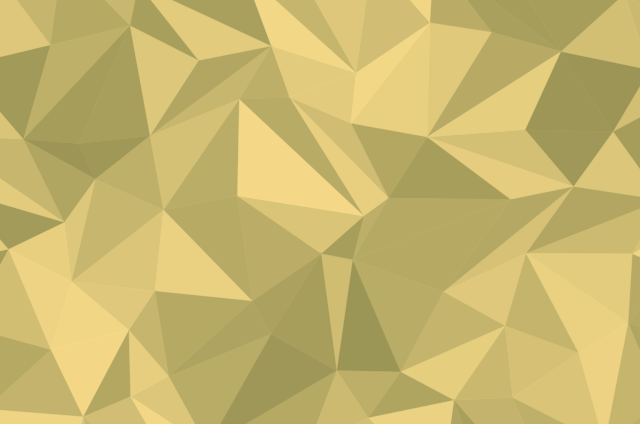
Reproduce this background procedurally as a Shadertoy shader.

```glsl
const float ROWS = 5.6;      // mesh cells per canvas height
const float JITTER = 0.76;   // vertex scatter, in cells
const float SOFTNESS = 0.002; // edge half-width, in canvas heights
const vec3 OLIVE = vec3(0.61, 0.585, 0.335);
const vec3 SAND = vec3(0.96, 0.85, 0.53);

float hash(vec2 p) {
    return fract(sin(dot(p, vec2(127.1, 311.7))) * 43758.5453);
}

float cross2(vec2 a, vec2 b) {
    return a.x * b.y - a.y * b.x;
}

float area(vec2 a, vec2 b, vec2 c) {
    return 0.5 * cross2(b - a, c - a);
}

// Signed distance to the line ab, positive on its left
float edgeDistance(vec2 p, vec2 a, vec2 b) {
    return cross2(b - a, p - a) / length(b - a);
}

// Staggered grid point with random displacement
vec2 meshVertex(vec2 id, float jitter) {
    vec2 offset = vec2(hash(id + 3.7), hash(id + 51.3)) - 0.5;
    return id + vec2(0.5 * mod(id.y, 2.0), 0.0) + jitter * offset;
}

float triangleCoverage(vec2 p, vec2 a, vec2 b, vec2 c, float soft) {
    float d = min(edgeDistance(p, a, b), min(edgeDistance(p, b, c), edgeDistance(p, c, a)));
    return smoothstep(-soft, soft, d);
}

// Random facet tone with gentle clustering of light and dark
vec3 facetColor(vec2 center, float random) {
    float broad = 0.5 + 0.5 * sin(center.x * 0.9 + 2.0 * sin(center.y * 0.7 + 0.5));
    float tone = smoothstep(0.02, 0.98, mix(random, broad, 0.3));
    return mix(OLIVE, SAND, pow(tone, 0.85));
}

// Adds one facet: weighted colour in rgb, total weight in a
void addFacet(inout vec4 sum, inout float strongest, vec2 p,
              vec2 a, vec2 b, vec2 c, float random, float soft) {
    float cover = triangleCoverage(p, a, b, c, soft);
    sum += cover * vec4(facetColor((a + b + c) / 3.0, random), 1.0);
    strongest = max(strongest, cover);
}

void mainImage(out vec4 fragColor, in vec2 fragCoord) {
    vec2 p = fragCoord / iResolution.y * ROWS + vec2(20.0, 10.0);
    float soft = ROWS * max(SOFTNESS, 0.6 / iResolution.y);
    vec2 cell = floor(p);
    vec4 sum = vec4(mix(OLIVE, SAND, 0.5), 1.0) * 1e-4;
    float strongest = 0.0;

    for (int j = -1; j <= 1; j++) {
        for (int i = -1; i <= 1; i++) {
            vec2 id = cell + vec2(i, j);
            vec2 a = meshVertex(id, JITTER);
            vec2 b = meshVertex(id + vec2(1, 0), JITTER);
            vec2 c = meshVertex(id + vec2(1, 1), JITTER);
            vec2 d = meshVertex(id + vec2(0, 1), JITTER);
            float first = hash(id + 17.2);
            float second = hash(id + 83.9);

            // Split along the diagonal that avoids thin facets
            float splitAC = min(area(a, b, c), area(a, c, d));
            float splitBD = min(area(a, b, d), area(b, c, d));
            if (splitAC > splitBD) {
                addFacet(sum, strongest, p, a, b, c, first, soft);
                addFacet(sum, strongest, p, a, c, d, second, soft);
            } else {
                addFacet(sum, strongest, p, a, b, d, first, soft);
                addFacet(sum, strongest, p, b, c, d, second, soft);
            }
        }
    }

    // Faint light seam between facets
    vec3 color = sum.rgb / sum.a + 0.04 * (1.0 - strongest);
    fragColor = vec4(color, 1.0);
}
```
